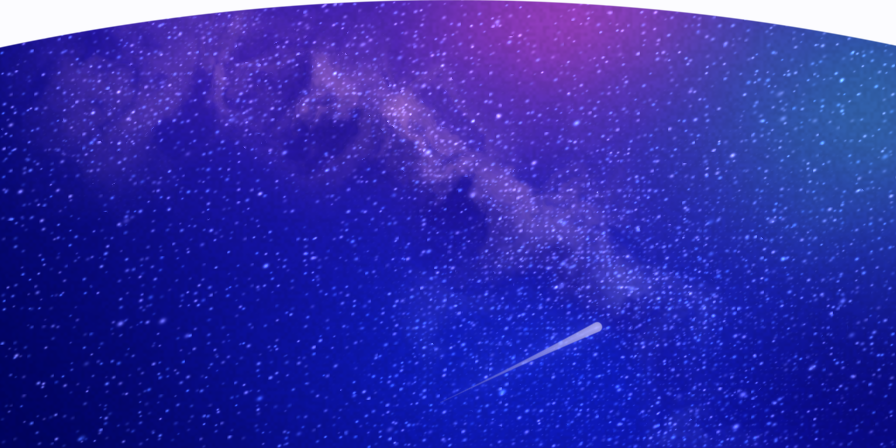
A WebGL 2 fragment shader for this texture:

```glsl
#version 300 es
precision highp float;
// Night sky under a shallow white-edged arc: soft colour glows form the sky,
// noise-warped clumps form a diagonal star cloud with a dark rift, and
// jittered grids scatter the stars. A tapered segment makes the meteor.
uniform vec2 u_resolution;
out vec4 fragColor;

// Integer hash: three random values per cell
vec3 hash3(ivec2 cell, int seed) {
  uvec3 v = uvec3(cell.x + 4096, cell.y + 4096, seed + 7) * 1664525u + 1013904223u;
  v.x += v.y * v.z; v.y += v.z * v.x; v.z += v.x * v.y;
  v ^= v >> 16u;
  v.x += v.y * v.z; v.y += v.z * v.x; v.z += v.x * v.y;
  return vec3(v >> 8u) / 16777216.0;
}

float valueNoise(vec2 p) {
  ivec2 i = ivec2(floor(p));
  vec2 f = fract(p);
  f = f * f * (3.0 - 2.0 * f);
  float low = mix(hash3(i, 0).x, hash3(i + ivec2(1, 0), 0).x, f.x);
  float high = mix(hash3(i + ivec2(0, 1), 0).x, hash3(i + ivec2(1, 1), 0).x, f.x);
  return mix(low, high, f.y);
}

float fbm(vec2 p) {
  float sum = 0.0, amp = 0.5;
  for (int i = 0; i < 5; i++) {
    sum += amp * valueNoise(p);
    p = mat2(1.6, 1.2, -1.2, 1.6) * p + 3.7;
    amp *= 0.5;
  }
  return sum;
}

float glow(vec2 p, vec2 center, vec2 radius) {
  vec2 d = (p - center) / radius;
  return exp(-dot(d, d));
}

// Broad colour fields
vec3 skyColor(vec2 p) {
  vec3 c = mix(vec3(0.0, 0.01, 0.36), vec3(0.06, 0.06, 0.65),
               smoothstep(-0.1, 1.0, 0.7 * p.x + 0.5 * p.y));
  c = mix(c, vec3(0.04, 0.12, 0.76), 0.75 * glow(p, vec2(1.2, 0.2), vec2(0.55, 0.28)));
  c = mix(c, vec3(0.02, 0.02, 0.46), 0.8 * glow(p, vec2(2.0, 0.08), vec2(0.35, 0.32)));
  c = mix(c, vec3(0.32, 0.19, 0.72), 0.9 * glow(p, vec2(1.3, 0.98), vec2(0.7, 0.45)));
  c = mix(c, vec3(0.63, 0.25, 0.72), 0.9 * glow(p, vec2(1.23, 0.98), vec2(0.36, 0.2)));
  c = mix(c, vec3(0.19, 0.38, 0.65), 0.95 * glow(p, vec2(1.95, 0.77), vec2(0.4, 0.34)));
  return mix(c, vec3(0.26, 0.12, 0.66), 0.75 * glow(p, vec2(0.6, 0.92), vec2(0.45, 0.25)));
}

// Star cloud clumps: center, radius, strength
float cloudDensity(vec2 p) {
  vec4 clumps[10] = vec4[10](
    vec4(0.55, 0.87, 0.11, 0.6), vec4(0.72, 0.80, 0.10, 0.7),
    vec4(0.93, 0.70, 0.12, 1.0), vec4(1.12, 0.56, 0.12, 0.6),
    vec4(1.27, 0.49, 0.12, 0.55), vec4(1.37, 0.36, 0.08, 0.65),
    vec4(1.49, 0.27, 0.09, 0.4), vec4(1.59, 0.03, 0.09, 0.55),
    vec4(0.30, 0.82, 0.18, 0.35), vec4(1.06, 0.31, 0.14, 0.25));
  float sum = 0.0;
  for (int i = 0; i < 10; i++)
    sum += clumps[i].w * glow(p, clumps[i].xy, vec2(clumps[i].z));
  return sum;
}

// One jittered layer of slightly slanted stars
vec3 starLayer(vec2 p, float cells, float radius, float chance, int seed) {
  ivec2 cell = ivec2(floor(p * cells));
  vec3 h = hash3(cell, seed), k = hash3(cell, seed + 31);
  vec2 d = fract(p * cells) - mix(vec2(0.25), vec2(0.75), h.xy);
  d = mat2(0.85, -0.53, 0.53, 0.85) * d / cells;
  d.x *= 0.65;
  float r = max(radius * mix(0.7, 1.2, k.x), 0.5 / u_resolution.y);
  float light = exp(-dot(d, d) / (r * r)) * step(h.z, chance) * mix(0.25, 1.0, k.y * k.y);
  return light * mix(vec3(0.35, 0.6, 1.0), vec3(0.8, 0.75, 1.0), k.z);
}

void main() {
  vec2 p = gl_FragCoord.xy / u_resolution.y;
  p.x += 1.0 - 0.5 * u_resolution.x / u_resolution.y;
  float pixel = 1.0 / u_resolution.y;

  // Sky, dark rift and luminous cloud
  vec2 warp = vec2(fbm(p * 6.0), fbm(p * 6.0 + 19.0)) - 0.48;
  float texture1 = fbm(p * 11.0 + warp * 3.0);
  float cloud = cloudDensity(p + 0.22 * warp) * smoothstep(0.2, 0.68, texture1);
  vec3 color = skyColor(p + 0.08 * warp);
  vec2 riftPoint = p + 0.2 * warp;
  float riftLine = riftPoint.y - (1.2 - 0.66 * riftPoint.x);
  float rift = exp(-pow(riftLine / 0.085, 2.0))
             * smoothstep(0.5, 0.75, p.x) * smoothstep(1.65, 1.3, p.x);
  color = mix(color, vec3(0.09, 0.04, 0.53), 0.55 * rift);
  vec3 cloudColor = mix(vec3(0.27, 0.32, 0.83), vec3(0.62, 0.42, 0.79), smoothstep(0.2, 0.7, p.y));
  color = mix(color, cloudColor, min(0.9 * cloud, 0.85));
  color *= 0.95 + 0.1 * valueNoise(p * 130.0);

  // Stars, denser along the cloud and toward the lower right
  float dense = clamp(1.6 * cloud + 0.6 * glow(p, vec2(1.4, 0.3), vec2(0.45, 0.35)), 0.0, 1.0);
  color += 0.85 * starLayer(p, 13.0, 0.0042, 0.22, 1);
  for (int i = 0; i < 3; i++) {
    float cells = 27.0 + 19.0 * float(i);
    color += 0.6 * starLayer(p + 0.37 * float(i), cells, 0.0028, 0.2 + 0.35 * dense, 2 + i);
  }
  color += 0.4 * dense * starLayer(p, 88.0, 0.0022, 0.6, 9);

  // Meteor: width and light grow from tail to head
  vec2 tail = vec2(0.984, 0.102), head = vec2(1.333, 0.27);
  vec2 axis = head - tail;
  float along = clamp(dot(p - tail, axis) / dot(axis, axis), 0.0, 1.0);
  float away = length(p - tail - along * axis);
  float width = mix(0.001, 0.011, along * along);
  float streak = smoothstep(width + pixel, width - pixel, away) * mix(0.2, 0.85, along);
  color = mix(color, vec3(0.62, 0.6, 0.82), streak);
  color += vec3(0.12, 0.13, 0.16) * along * exp(-away / 0.014);

  // White outside the arc
  float arc = length(p - vec2(1.01, -3.86)) - 4.86;
  color = mix(color, vec3(0.99, 0.99, 1.0), smoothstep(-pixel, pixel, arc));
  fragColor = vec4(clamp(color, 0.0, 1.0), 1.0);
}
```
